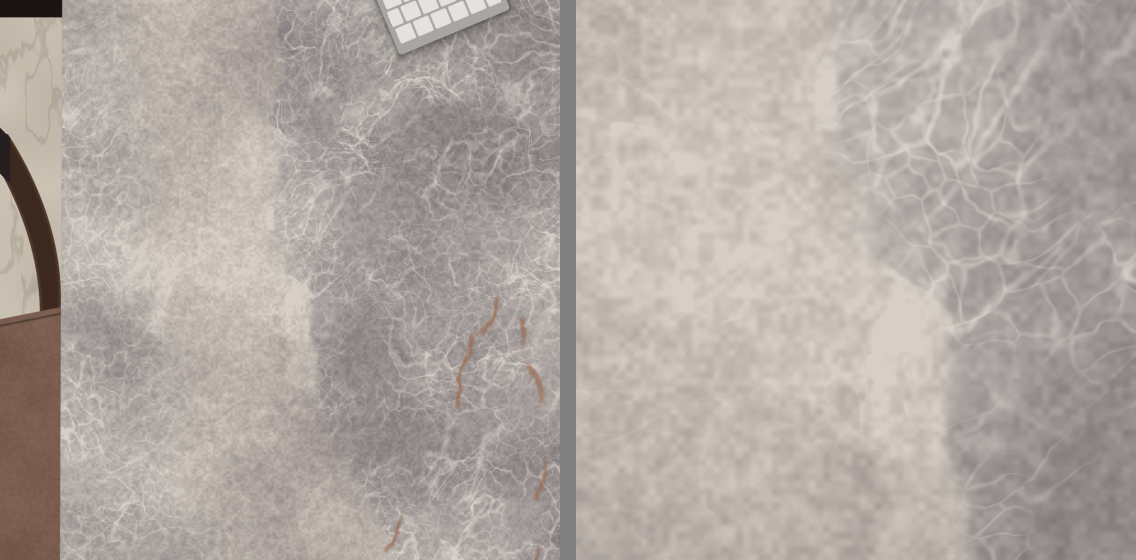
Left, the full canvas; right, a detail of the centre.
Give the GLSL for this texture, as a WebGL 2 fragment shader.

```glsl
#version 300 es
precision highp float;
// Grey marble tabletop with a web of pale veins, beside a leather bag and a keyboard corner.
// Stone tone is layered noise plus warped cell borders; the objects are masks
// from simple distance functions laid over it.
uniform vec2 u_resolution;
out vec4 fragColor;

vec2 hash2(vec2 p) {
  vec3 q = fract(vec3(p.xyx) * vec3(0.1031, 0.1030, 0.0973));
  q += dot(q, q.yzx + 33.33);
  return fract((q.xx + q.yz) * q.zy);
}

float noise(vec2 p) {
  vec2 i = floor(p), f = fract(p);
  f = f * f * (3.0 - 2.0 * f);
  return mix(mix(hash2(i).x, hash2(i + vec2(1, 0)).x, f.x),
             mix(hash2(i + vec2(0, 1)).x, hash2(i + 1.0).x, f.x), f.y);
}

float fbm(vec2 p) {
  float sum = 0.0, amp = 0.5;
  for (int i = 0; i < 5; i++) {
    sum += amp * noise(p);
    p = mat2(1.6, 1.2, -1.2, 1.6) * p + 7.3;
    amp *= 0.5;
  }
  return sum;
}

// Gap between the two nearest cell centres: zero on cell borders.
float cellBorder(vec2 p) {
  vec2 i = floor(p);
  float near = 9.0, next = 9.0;
  for (int y = -1; y <= 1; y++)
    for (int x = -1; x <= 1; x++) {
      vec2 c = i + vec2(x, y);
      float d = length(c + hash2(c) - p);
      next = min(next, max(near, d));
      near = min(near, d);
    }
  return next - near;
}

float blob(vec2 p, vec2 centre, vec2 radius) {
  vec2 d = (p - centre) / radius;
  return exp(-dot(d, d));
}

float band(float v, float lo, float hi, float soft) {
  return smoothstep(lo - soft, lo + soft, v) * (1.0 - smoothstep(hi - soft, hi + soft, v));
}

vec3 marble(vec2 p) {
  vec2 warp = vec2(fbm(p * 9.0), fbm(p * 9.0 + 31.0)) - 0.5;
  vec2 q = p + 0.07 * warp;

  // Fault line dividing the pale slab from the veined dark stone
  float fault = mix(0.56, 0.497, smoothstep(0.47, 0.53, p.y))
    + 0.5 * max(0.3 - p.y, 0.0) + 0.035 * (fbm(vec2(p.y * 22.0, 3.0)) - 0.5);
  float veined = smoothstep(-0.006, 0.008, p.x - fault + 0.02 * warp.x);
  veined = max(veined, 0.75 * (1.0 - smoothstep(0.2, 0.34, q.x + 0.15 * (p.y - 0.4))));

  // Broad clouds
  float tone = 0.69 - 0.17 * veined + 1.0 * (fbm(q * vec2(4.0, 5.5) + 4.0) - 0.48);
  tone += 0.13 * blob(q, vec2(0.40, 0.32), vec2(0.16, 0.25));
  tone += 0.12 * blob(q, vec2(0.27, 0.88), vec2(0.20, 0.14));
  tone += 0.18 * blob(q, vec2(0.82, 0.84), vec2(0.20, 0.06));
  tone -= 0.20 * blob(q, vec2(0.72, 0.71), vec2(0.22, 0.11));
  tone -= 0.18 * blob(q, vec2(0.19, 0.40), vec2(0.09, 0.08));
  tone -= 0.15 * blob(q, vec2(0.24, 0.635), vec2(0.08, 0.02));
  tone -= 0.17 * blob(q, vec2(0.62, 0.42), vec2(0.08, 0.10));
  tone -= 0.55 * blob(q, vec2(1.0, 0.03), vec2(0.025, 0.05));

  // Webs of fine pale veins, leaning along the diagonal
  vec2 lean = mat2(0.85, -0.4, 0.5, 0.9) * q;
  float web = 0.0;
  for (int i = 0; i < 3; i++) {
    float size = 15.0 * pow(1.75, float(i));
    float border = cellBorder(lean * size + 2.2 * warp.yx + float(i) * 13.0);
    float patchy = smoothstep(0.3, 0.68, noise(p * 14.0 + float(i) * 9.0));
    web += (1.0 - smoothstep(0.0, 0.16, border)) * patchy * (0.36 - 0.06 * float(i));
  }
  float ridge = abs(noise(lean * vec2(9.0, 34.0) + 3.0 * warp) - 0.5);
  web += 0.20 * (1.0 - smoothstep(0.0, 0.06, ridge)) * noise(p * 18.0);
  tone += web * mix(0.25, 1.0, veined);

  // Chalky patches along the fault and a second seam, then dark hairlines
  float width = 0.012 * smoothstep(0.4, 0.6, noise(p.yy * 15.0)) + 0.045 * band(p.y, 0.31, 0.49, 0.02);
  float chalk = band(p.x - fault, -width, 0.0, 0.004) * band(p.y, 0.22, 0.82, 0.03);
  chalk += 0.8 * band(q.x + 0.02 * warp.y, 0.277, 0.302, 0.007) * band(q.y, 0.40, 0.53, 0.02);
  tone += 0.24 * chalk * (0.6 + 0.6 * noise(p * 40.0));
  float hairline = 1.0 - smoothstep(0.0, 0.035, abs(fbm(q * vec2(5.0, 13.0) + 60.0) - 0.5));
  tone -= 0.16 * hairline * blob(p, vec2(0.40, 0.24), vec2(0.16, 0.12));

  // Grain
  tone += 0.22 * (noise(p * 95.0) - 0.5) + 0.26 * (noise(p * 230.0) - 0.5);
  vec3 col = mix(vec3(0.50, 0.47, 0.475), vec3(0.80, 0.775, 0.75), clamp(tone, -0.5, 1.12));
  col += vec3(0.008, 0.0, -0.012) * (1.0 - veined);

  // Broken rust seams
  float seam = min(abs(q.x - 0.69 - 0.42 * q.y), abs(q.x - 0.94 - 0.03 * sin(q.y * 9.0)));
  float rust = (1.0 - smoothstep(0.001, 0.007, seam)) * smoothstep(0.5, 0.75, noise(p * 24.0 + 5.0));
  return mix(col, vec3(0.60, 0.42, 0.32), 0.7 * rust * (1.0 - smoothstep(0.5, 0.58, p.y)));
}

// Floor, dark rail, strap and leather bag left of the table
vec3 leftSide(vec2 p, float px) {
  float crack = 1.0 - smoothstep(0.0, 0.03, abs(fbm(p * vec2(14.0, 5.0)) - 0.5));
  vec3 col = vec3(0.80, 0.765, 0.71) - 0.07 * crack - 0.05 * noise(p * 12.0);
  col = mix(col, vec3(0.11, 0.08, 0.07), smoothstep(-px, px, p.y - 0.969));
  float bend = (p.y - 0.45) / 0.29;
  float strap = abs(p.x - 0.09 + 0.09 * bend * bend) - 0.019 - 0.008 * bend;
  vec3 hide = mix(vec3(0.23, 0.16, 0.12), vec3(0.33, 0.23, 0.18), smoothstep(-0.008, 0.0, strap));
  col = mix(col, hide, (1.0 - smoothstep(-px, px, strap)) * step(p.y, 0.76));
  col = mix(col, vec3(0.15, 0.12, 0.12), band(p.y + p.x, 0.69, 0.772, px) * (1.0 - smoothstep(-px, px, p.x - 0.018)));
  float rim = 0.43 + 0.2 * p.x - p.y;
  vec3 bag = vec3(0.475, 0.36, 0.305) + 0.07 * (fbm(p * 14.0) - 0.5) + 0.03 * (noise(p * 180.0) - 0.5);
  bag *= 1.0 - 0.3 * band(rim, 0.010, 0.014, px);
  return mix(col, bag, smoothstep(-px, px, rim));
}

void main() {
  vec2 p = gl_FragCoord.xy / u_resolution;
  float px = 0.8 / u_resolution.y;
  float table = p.x - 0.107 - 0.004 * p.y;
  vec3 col = mix(leftSide(p, px), marble(p), smoothstep(-px, px, table));

  // Keyboard corner with a soft shadow and rows of rounded keys
  vec2 k = mat2(0.922, -0.386, 0.386, 0.922) * (p - vec2(0.714, 0.901));
  vec2 box = abs(k - vec2(0.107, 0.15)) - vec2(0.101, 0.144);
  float board = length(max(box, 0.0)) + min(max(box.x, box.y), 0.0) - 0.006;
  col *= 1.0 - 0.4 * exp(-max(board, 0.0) * 110.0);
  vec2 cell = (k - vec2(0.008, 0.016)) / vec2(0.034, 0.033);
  cell.x += 0.3 * mod(floor(cell.y), 2.0);
  vec2 key = abs(fract(cell) - 0.5) - 0.34;
  float cap = (length(max(key, 0.0)) - 0.1) * 0.033;
  float inside = step(0.008, k.x) * step(0.016, k.y) * step(k.x, 0.204);
  vec3 plate = mix(vec3(0.66, 0.65, 0.64), vec3(0.89, 0.885, 0.88), (1.0 - smoothstep(-px, px, cap)) * inside);
  col = mix(col, plate, 1.0 - smoothstep(-px, px, board));
  fragColor = vec4(col, 1.0);
}
```
